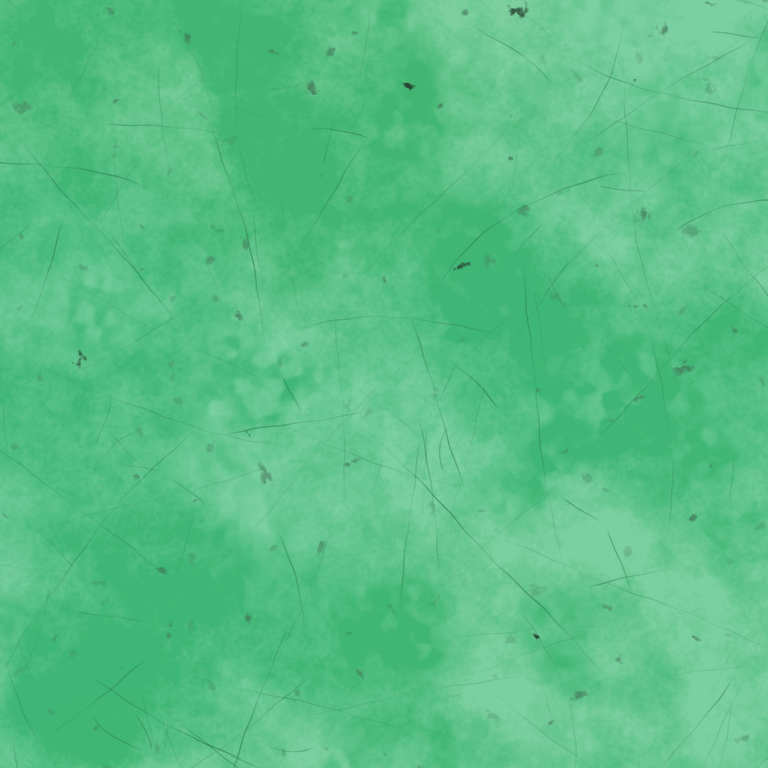
A three.js fragment shader for this texture:

```glsl
// Worn green paper: cloudy mottling, fine hair-like scratches and scattered dark specks.
varying vec2 vUv;

vec3 hash3(vec2 p) {
  vec3 q = fract(p.xyx * vec3(0.1031, 0.1030, 0.0973));
  q += dot(q, q.yxz + 33.33);
  return fract((q.xxy + q.yzz) * q.zyx);
}

mat2 rotation(float angle) {
  float c = cos(angle), s = sin(angle);
  return mat2(c, -s, s, c);
}

// Smooth cellular noise: random cell values blended by distance, centred on zero
float softCells(vec2 p) {
  vec2 cell = floor(p);
  float total = 0.0, weights = 0.0;
  for (int y = -1; y <= 1; y++) {
    for (int x = -1; x <= 1; x++) {
      vec2 id = cell + vec2(float(x), float(y));
      vec3 rnd = hash3(id + 57.0);
      vec2 away = id + rnd.xy - p;
      float w = exp(-6.5 * dot(away, away));
      total += w * rnd.z;
      weights += w;
    }
  }
  return total / weights - 0.5;
}

float clouds(vec2 p) {
  float sum = 0.0, amplitude = 1.0;
  for (int i = 0; i < 6; i++) {
    sum += amplitude * softCells(p);
    p = rotation(0.7) * p * 2.0 + 13.7;
    amplitude *= 0.72;
  }
  return sum;
}

// Opacity of one thin, nearly straight scratch
float scratch(vec2 uv, float index) {
  vec3 place = hash3(vec2(index, 7.0));
  vec3 form = hash3(vec2(index, 31.0));
  float halfLength = mix(0.03, 0.27, form.x * form.x);
  vec2 q = rotation(place.z * 6.2832) * (uv - place.xy * 1.1 + 0.05);
  float bend = pow(abs(2.0 * form.y - 1.0), 4.0) * sign(form.y - 0.5) * 0.3 / halfLength;
  float wobble = 0.0018 * sin(q.x * 27.0 + index) + 0.0006 * sin(q.x * 110.0 + index * 2.0);
  float slope = 2.0 * bend * q.x;
  float d = abs(q.y - bend * q.x * q.x - wobble) / sqrt(1.0 + slope * slope);
  float line = 1.0 - smoothstep(0.0002, 0.0017, d);
  float ends = 1.0 - smoothstep(0.6, 1.0, abs(q.x) / halfLength);
  float wear = 0.65 + 0.35 * sin(q.x * 39.0 + index * 5.0);
  return line * ends * wear * mix(0.12, 0.5, form.z * form.z);
}

// Ragged specks, one per grid cell at most: x is opacity, y is darkness
vec2 specks(vec2 uv) {
  float ragged = softCells(uv * 130.0) * 1.7 + softCells(uv * 300.0) * 0.7;
  vec2 cell = floor(uv * 13.0);
  vec2 best = vec2(0.0);
  for (int y = -1; y <= 1; y++) {
    for (int x = -1; x <= 1; x++) {
      vec2 id = cell + vec2(float(x), float(y));
      vec3 place = hash3(id + 211.0);
      vec3 form = hash3(id + 389.0);
      float dark = smoothstep(0.955, 0.985, form.z);
      float radius = mix(0.004, 0.0095, form.x * form.x);
      vec2 q = rotation(place.z * 6.2832) * (uv - (id + place.xy) / 13.0);
      float d = length(q * vec2(0.75, 0.9 + 1.2 * form.y)) / radius + ragged;
      float shape = 1.0 - smoothstep(0.1, 1.15, d);
      float opacity = shape * mix(0.2 + 0.5 * form.z * form.z, 0.95, dark);
      opacity *= step(0.2, hash3(id + 523.0).x);
      if (opacity > best.x) best = vec2(opacity, dark);
    }
  }
  return best;
}

void main() {
  // Mottled green base with paper grain
  float grain = softCells(vUv * 240.0);
  float tone = 0.45 + 1.12 * clouds(vUv * 4.0 + 31.0) + 0.28 * grain;

  // Broken darker smudges
  float smudge = smoothstep(0.12, 0.42, softCells(vUv * 9.0 + 71.0));
  tone -= smudge * (0.3 + 1.1 * softCells(vUv * 55.0) + 0.5 * grain);

  tone = clamp(tone, -0.22, 1.2);
  vec3 color = mix(vec3(0.285, 0.73, 0.48), vec3(0.45, 0.80, 0.60), tone);
  color += vec3(0.012, 0.0, -0.012) * softCells(vUv * 2.5 + 9.0);

  // Scratches
  float clear = 1.0;
  for (int i = 0; i < 140; i++) {
    clear *= 1.0 - scratch(vUv, float(i));
  }
  color = mix(vec3(0.14, 0.43, 0.28), color, clear);

  // Specks
  vec2 speck = specks(vUv);
  vec3 speckColor = mix(vec3(0.25, 0.43, 0.33), vec3(0.15, 0.25, 0.19), speck.y);
  color = mix(color, speckColor, speck.x);

  gl_FragColor = vec4(color, 1.0);
}
```
